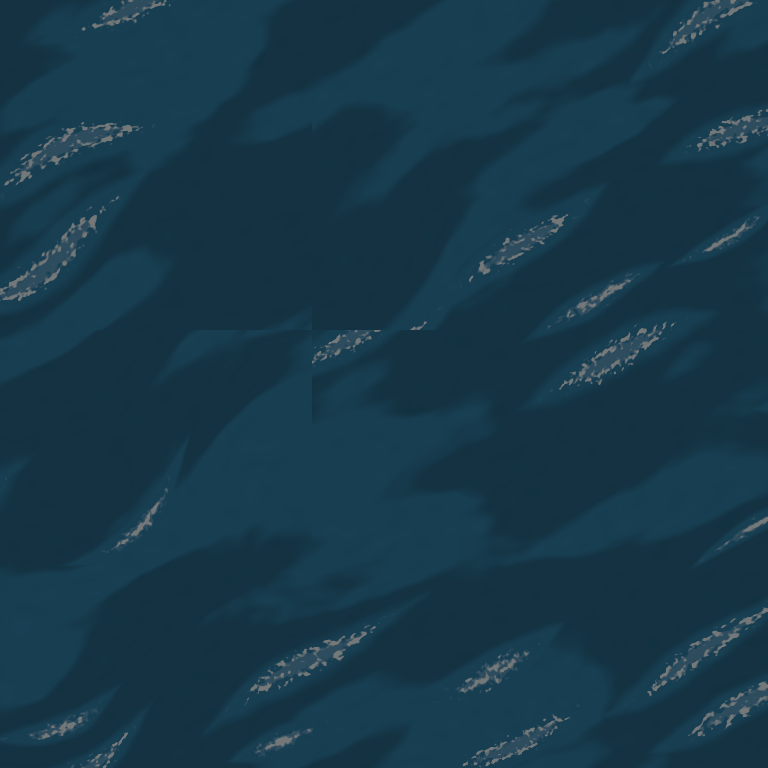
This texture is drawn by a Shadertoy shader. Its source:

```glsl
vec2 hash22(vec2 p) {
    vec3 q = fract(p.xyx * vec3(0.1031, 0.1030, 0.0973));
    q += dot(q, q.yzx + 33.33);
    return fract((q.xx + q.yz) * q.zy);
}

float cornerSlope(vec2 cell, vec2 offset) {
    return dot(hash22(cell) * 2.0 - 1.0, offset);
}

// Gradient noise, centred on zero
float noise(vec2 p) {
    vec2 i = floor(p), f = p - i;
    vec2 u = f * f * f * (f * (f * 6.0 - 15.0) + 10.0);
    vec2 e = vec2(1.0, 0.0);
    return mix(mix(cornerSlope(i, f), cornerSlope(i + e, f - e), u.x),
               mix(cornerSlope(i + e.yx, f - e.yx), cornerSlope(i + 1.0, f - 1.0), u.x), u.y);
}

// Scattered spindles: x = depth inside the glint, y = depth inside its halo, z = kind
vec3 glints(vec2 s) {
    vec2 grid = vec2(0.27, 0.12);
    vec2 home = floor(s / grid);
    vec3 best = vec3(-9.0, -9.0, 0.0);
    for (int j = -1; j <= 1; j++) {
        for (int i = -1; i <= 1; i++) {
            vec2 cell = home + vec2(i, j);
            vec2 place = hash22(cell + 7.0), shape = hash22(cell + 57.0);
            if (hash22(cell + 91.0).x < 0.35) continue;
            vec2 q = s - (cell + 0.2 + 0.6 * place) * grid;
            q.y += (shape.y - 0.5) * 0.25 * q.x + (place.x - 0.5) * 2.5 * q.x * q.x;
            float len = mix(0.045, 0.1, shape.x);
            float width = len * mix(0.13, 0.21, shape.y);
            float x = q.x / len, y = abs(q.y) / width;
            float body = 1.0 - x * x - y;
            if (body > best.x) best.xz = vec2(body, shape.x);
            best.y = max(best.y, 1.0 - 0.25 * x * x - y / 2.5);
        }
    }
    return best;
}

void mainImage(out vec4 fragColor, in vec2 fragCoord) {
    vec2 p = fragCoord / iResolution.y;
    vec2 along = vec2(0.883, 0.469), across = vec2(-0.469, 0.883);

    // Crossed seams that slip the water sideways and fade outwards
    vec2 d = p - vec2(0.406, 0.57);
    float fade = 1.0 - smoothstep(0.06, 0.32, length(d));
    p += across * fade * dot(sign(d), vec2(0.035, 0.025));

    // Bent coordinates running along the waves
    p += 0.06 * vec2(noise(p * 4.0), noise(p * 4.0 + 17.0));
    vec2 s = vec2(dot(p, along), dot(p, across));

    // Broad swell bands
    vec3 glint = glints(s);
    float swell = noise(s * vec2(2.6, 9.0)) + 0.45 * noise(s * vec2(6.0, 20.0) + 31.0);
    float ragged = 0.05 * noise(s * vec2(30.0, 60.0));
    float band = smoothstep(0.04, 0.17, swell + ragged);
    band = max(band, smoothstep(0.0, 0.4, glint.y + 2.0 * ragged + 0.5 * swell));
    vec3 color = mix(vec3(0.077, 0.197, 0.257), vec3(0.092, 0.243, 0.318), band);
    color *= 1.0 + 0.6 * ragged;

    // Grainy foam: solid cores on short glints, pale rims on long ones
    float grain = noise(s * vec2(90.0, 150.0)) + 0.6 * noise(s * vec2(200.0, 260.0));
    float body = smoothstep(0.0, 0.35, glint.x + 1.1 * grain);
    float core = glint.x - 0.4;
    float rim = 0.3 - abs(glint.x - 0.2);
    float lit = smoothstep(0.0, 0.35, grain + 0.7 * mix(core, rim, smoothstep(0.3, 0.7, glint.z)));
    float speckle = smoothstep(0.2, 0.45, grain) * smoothstep(0.3, 0.8, glint.y);
    color = mix(color, vec3(0.24, 0.35, 0.41), 0.5 * speckle);
    color = mix(color, mix(vec3(0.18, 0.30, 0.37), vec3(0.47, 0.48, 0.48), lit), body * 0.95);

    fragColor = vec4(color, 1.0);
}
```
